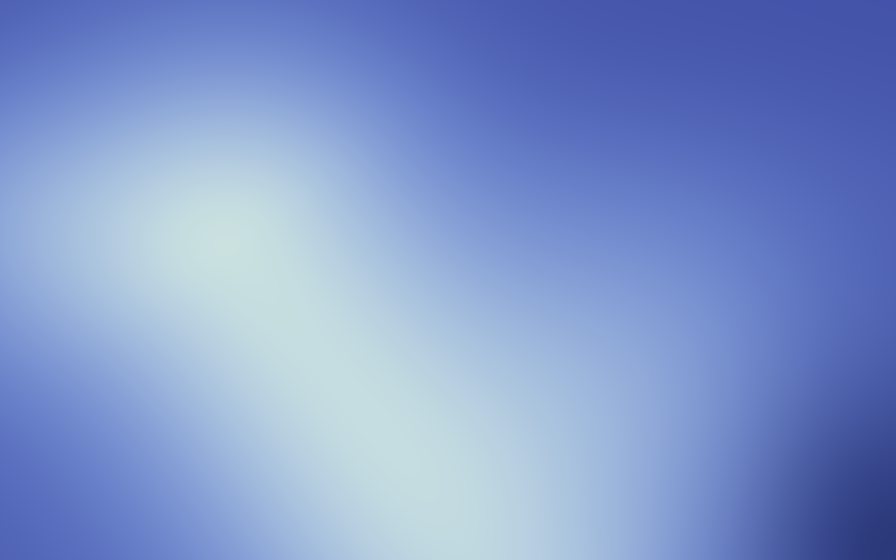
Give the GLSL for this background, as a Shadertoy shader.

```glsl
// Soft blue gradient with a pale diagonal glow and a navy lower right corner.
#define DEEP_BLUE vec3(0.29, 0.36, 0.69)
#define SOFT_BLUE vec3(0.465, 0.585, 0.875)
#define PALE_MINT vec3(0.78, 0.87, 0.88)
#define NAVY vec3(0.15, 0.20, 0.45)
#define RIDGE_TOP vec2(0.42, 0.56)
#define RIDGE_BASE vec2(0.85, -0.10)
#define RIDGE_WIDTH 0.40
#define RIDGE_FADE 0.12
#define TOP_SHADE 0.08
#define CANVAS vec2(1.6, 1.0)

// Bell-shaped falloff around a centre, with a radius per axis.
float glow(vec2 p, vec2 centre, vec2 radius) {
    vec2 d = (p - centre) / radius;
    return exp(-dot(d, d));
}

// Soft band around a line segment, slightly weaker towards its base.
float ridgeGlow(vec2 p) {
    vec2 axis = RIDGE_BASE - RIDGE_TOP;
    vec2 offset = p - RIDGE_TOP;
    float along = clamp(dot(offset, axis) / dot(axis, axis), 0.0, 1.0);
    float distanceToRidge = length(offset - axis * along) / RIDGE_WIDTH;
    return (1.0 - RIDGE_FADE * along) * exp(-distanceToRidge * distanceToRidge);
}

// Quadratic blend from deep blue through soft blue to pale mint.
vec3 skyRamp(float light) {
    return mix(mix(DEEP_BLUE, SOFT_BLUE, light),
               mix(SOFT_BLUE, PALE_MINT, light), light);
}

void mainImage(out vec4 fragColor, in vec2 fragCoord) {
    vec2 p = fragCoord / iResolution.xy * CANVAS;

    // Light: main ridge, side glows and a shaded top edge.
    float light = ridgeGlow(p);
    light += 0.42 * glow(p, vec2(1.17, 0.36), vec2(0.365));
    light += 0.28 * glow(p, vec2(-0.03, 0.60), vec2(0.265));
    light -= TOP_SHADE * smoothstep(0.6, 1.0, p.y);

    // Navy corner.
    float corner = 0.9 * glow(p, vec2(1.6, 0.0), vec2(0.23, 0.30));
    fragColor = vec4(mix(skyRamp(light), NAVY, corner), 1.0);
}
```
